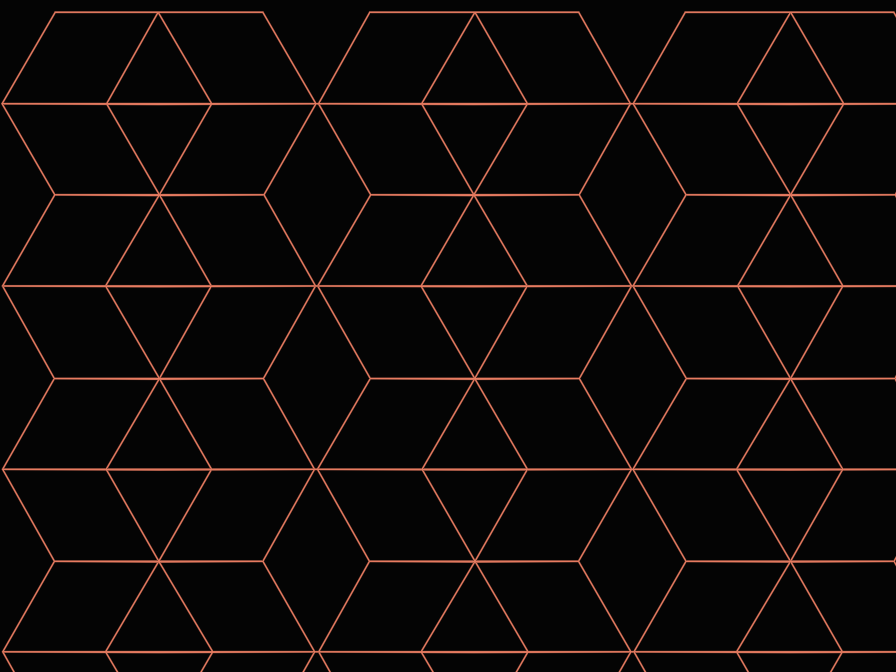
Write a Shadertoy shader that draws this pattern.

```glsl
float hash(vec3 id) {
    return fract(sin(dot(id, vec3(12.9, 78.2, 37.7))) * 4375.5) - 0.5;
}

float segmentDistance(vec2 p, vec2 a, vec2 b) {
    vec2 ab = b - a;
    return length(p - a - ab * clamp(dot(p - a, ab) / dot(ab, ab), 0.0, 1.0));
}

// Lattice corner with a small hand-drawn drift; depth grows downward
vec2 corner(float column, float row, float x) {
    float driftX = 0.0024 * hash(vec3(column, row, floor(x * 50.0)));
    float driftY = row < 0.5 ? 0.0 : 0.0025 * hash(vec3(2.0, row, 5.0));
    return vec2(x + driftX, row * 0.1361 + driftY);
}

void mainImage(out vec4 fragColor, in vec2 fragCoord) {
    float pixel = 1.0 / iResolution.y;
    vec2 p = fragCoord * pixel;

    // Columns of paired rhombi, cut into strips that mirror each other
    float column = max(floor((p.x - 0.0017) / 0.4696), 0.0);
    p = vec2(p.x - 0.2365 - column * 0.4696, 0.9818 - p.y);
    float strip = max(floor(p.y / 0.1361), 0.0);
    float odd = mod(strip, 2.0);
    float narrowRow = strip + odd;
    float wideRow = strip + 1.0 - odd;

    vec2 apex = corner(column, narrowRow, 0.0);
    vec2 middle = corner(column, wideRow, 0.0);
    float slanted = 1.0;
    float level = 1.0;

    for (float side = -1.0; side < 2.0; side += 2.0) {
        vec2 shoulder = corner(column, narrowRow, side * 0.1554);
        vec2 inner = corner(column, wideRow, side * 0.079);
        vec2 outer = corner(column, wideRow, side * 0.2326);
        slanted = min(slanted, segmentDistance(p, apex, inner));
        slanted = min(slanted, segmentDistance(p, shoulder, outer));

        // Neighbouring tiles share level edges that drift slightly apart
        vec2 joint = vec2(side * 0.2355, outer.y);
        if (column < 0.5 && side < 0.0) joint = outer;
        vec2 tilt = vec2(0.0, 0.0009);
        level = min(level, segmentDistance(p, middle, joint));
        level = min(level, segmentDistance(p, middle + tilt, joint));
        level = min(level, segmentDistance(p, apex, shoulder));
        if (narrowRow > 0.5)
            level = min(level, segmentDistance(p, apex + tilt, shoulder));
    }

    float edge = max(0.0012 - slanted, 0.0013 - level);
    float ink = smoothstep(-0.8 * pixel, 0.8 * pixel, edge);
    vec3 black = vec3(0.016);
    vec3 coral = vec3(0.91, 0.485, 0.38);
    fragColor = vec4(mix(black, coral, ink), 1.0);
}
```
